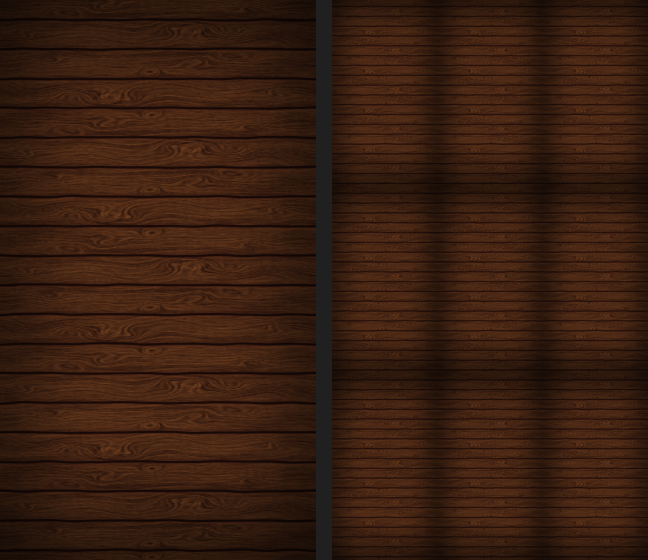
Left, the tile; right, the same tile 3 across and 3 down.
Give the GLSL for this texture, as a Shadertoy shader.

```glsl
const float PLANKS = 19.0;

float hash(vec2 p) {
    return fract(sin(dot(p, vec2(127.1, 311.7))) * 43758.55);
}

// Value noise that wraps along x after a whole number of cells
float noise(vec2 p, float period) {
    vec2 cell = floor(p), f = fract(p);
    f = f * f * (3.0 - 2.0 * f);
    float x0 = mod(cell.x, period), x1 = mod(cell.x + 1.0, period);
    float low = mix(hash(vec2(x0, cell.y)), hash(vec2(x1, cell.y)), f.x);
    float high = mix(hash(vec2(x0, cell.y + 1.0)), hash(vec2(x1, cell.y + 1.0)), f.x);
    return mix(low, high, f.y);
}

// Knots of the two board designs: centre, then radii
const vec4 KNOTS[8] = vec4[8](
    vec4(0.61, 0.33, 0.050, 0.22), vec4(0.73, 0.46, 0.055, 0.15),
    vec4(0.54, 0.24, 0.040, 0.18), vec4(0.08, 0.60, 0.060, 0.12),
    vec4(0.474, 0.76, 0.038, 0.15), vec4(0.16, 0.40, 0.045, 0.14),
    vec4(0.61, 0.42, 0.055, 0.14), vec4(0.74, 0.28, 0.050, 0.15));

// Returns grain height, knot strength and eye distance
vec3 grainField(vec2 p, int design) {
    float seed = float(design) * 37.0;
    float sway = design == 0 ? 0.55 : 0.26;
    float height = p.y + sway * (noise(vec2(p.x * 7.0, p.y * 1.5 + seed), 7.0) - 0.5);
    height += 0.12 * (noise(vec2(p.x * 19.0, p.y * 3.0 + seed + 9.0), 19.0) - 0.5);
    float strength = 0.0, eye = 9.0;
    for (int i = 0; i < 4; i++) {
        vec4 knot = KNOTS[design * 4 + i];
        vec2 d = p - knot.xy;
        d.x -= round(d.x);
        d.y += 0.9 * d.x * (i % 2 == 0 ? 1.0 : -1.0);
        float r2 = dot(d / knot.zw, d / knot.zw);
        float bump = exp(-r2);
        height += bump * knot.w * (i % 2 == 0 ? 2.3 : -2.0);
        strength += exp(-r2 * 0.35);
        if (i == 0) eye = sqrt(r2);
    }
    return vec3(height, min(strength, 1.0), eye);
}

void mainImage(out vec4 fragColor, in vec2 fragCoord) {
    vec2 uv = fragCoord / iResolution.xy;

    // Board rows, counted downwards
    float rows = (1.0 - uv.y) * PLANKS + 0.332;
    float board = mod(floor(rows), PLANKS);
    int kind = int(mod(board + 3.0, 4.0));
    float across = fract(rows);

    // Every second pair of boards is turned half way round
    vec2 p = kind < 2 ? vec2(uv.x, across) : vec2(0.955 - uv.x, 1.0 - across);
    int design = kind % 2;
    vec3 field = grainField(p, design);
    float height = field.x, knotty = field.y, eye = field.z;

    // Growth lines, broad streaks and fine fibres
    float phase = height * 58.0 + 5.0 * noise(vec2(p.x * 9.0, height * 5.0), 9.0);
    float soften = fwidth(phase) * 0.45;
    float lines = sin(phase) / (1.0 + soften * soften);
    float streak = noise(vec2(p.x * 5.0, height * 13.0 + 50.0), 5.0) - 0.5;
    float fine = noise(vec2(p.x * 24.0, height * 31.0 + 90.0), 24.0) - 0.5;
    float fibre = noise(vec2(p.x * 110.0, p.y * 24.0 + board * 31.0), 110.0) - 0.5;
    float tone = 0.47 + lines * mix(0.10, 0.27, knotty) + streak * 0.42 + fine * 0.30 + fibre * 0.24;

    // Golden eye with a dark rim
    tone += 0.22 * exp(-pow((eye - 0.55) * 4.0, 2.0)) - 0.25 * exp(-eye * eye * 14.0);
    tone -= 0.18 * exp(-pow((eye - 0.95) * 6.0, 2.0));
    tone += 0.07 * (hash(vec2(board, 4.0)) - 0.5);
    vec3 wood = mix(vec3(0.165, 0.078, 0.046), vec3(0.405, 0.228, 0.112), clamp(tone, 0.0, 1.0));

    // Uneven joints with a reddish shadow and a faint lit lip
    float wobble = 0.05 * (noise(vec2(uv.x * 13.0, round(rows - 0.001) * 3.0), 13.0) - 0.5);
    wobble *= smoothstep(0.45, 0.1, min(across, 1.0 - across));
    float top = across + wobble, bottom = 1.0 - across - wobble;
    float edge = min(abs(top), abs(bottom));
    float shade = 0.55 * exp(-edge * 13.0);
    wood = mix(wood, vec3(0.15, 0.055, 0.042), shade);
    wood += vec3(0.045, 0.022, 0.012) * exp(-pow((top - 0.09) * 32.0, 2.0));
    wood = mix(wood, vec3(0.075, 0.026, 0.022), 0.9 * (1.0 - smoothstep(0.012, 0.06, edge)));

    // Soft darkening towards all four sides
    vec2 centre = smoothstep(vec2(-0.05), vec2(0.85, 0.7), sin(uv * 3.14159));
    wood *= mix(0.60, 1.0, centre.x) * mix(0.58, 1.0, centre.y) * 1.06;
    fragColor = vec4(wood, 1.0);
}
```
